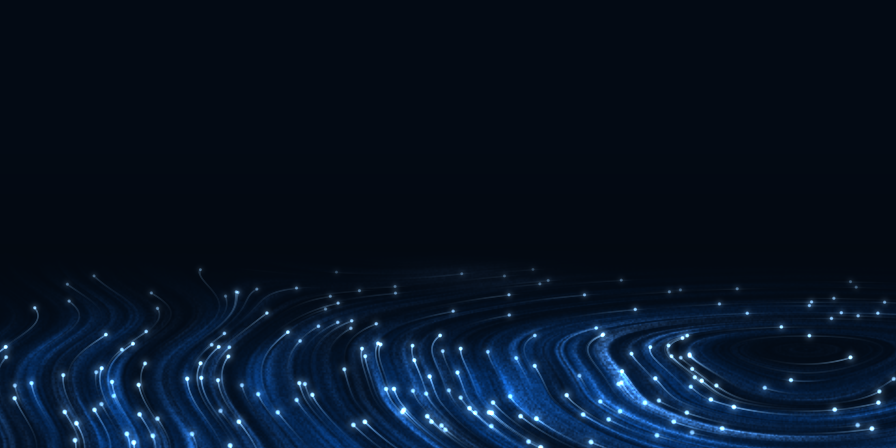
A Shadertoy shader for this background:

```glsl
// Glowing blue fibre streams swirling over a dark plane, tipped with points of light.

const vec3 NIGHT = vec3(0.012, 0.040, 0.080);
const vec3 DEEP_BLUE = vec3(0.012, 0.225, 0.500);
const vec3 SILK = vec3(0.260, 0.430, 0.650);
const vec3 SPARK = vec3(0.620, 0.830, 1.000);
const vec2 EYE = vec2(1.80, 0.22);   // centre of the whirl
const float HORIZON = 0.445;
const int SPARK_COUNT = 210;

float hash(vec2 p) {
    vec3 q = fract(vec3(p.xyx) * 0.1031);
    q += dot(q, q.yzx + 33.33);
    return fract((q.x + q.y) * q.z);
}

float noise(vec2 p) {
    vec2 i = floor(p), f = fract(p);
    f = f * f * (3.0 - 2.0 * f);
    return mix(mix(hash(i), hash(i + vec2(1, 0)), f.x),
               mix(hash(i + vec2(0, 1)), hash(i + vec2(1, 1)), f.x), f.y);
}

float bump(float x, float centre, float width) {
    float t = (x - centre) / width;
    return exp(-t * t);
}

// Radius on the foreshortened whirl: flattened far away, open near the viewer.
float whirlRadius(vec2 p) {
    vec2 d = p - EYE;
    d.y *= mix(2.3, 6.5, smoothstep(-0.12, 0.10, d.y));
    return length(d);
}

// Stream function; its level curves are the fibres.
float stream(vec2 p) {
    float sway = 0.13 * bump(p.y, 0.295, 0.075) + 0.07 * bump(p.y, 0.0, 0.10) - 0.10;
    float leftFlow = p.x - sway - EYE.x;
    return mix(leftFlow, -whirlRadius(p), smoothstep(0.25, 1.0, p.x));
}

// Noise stretched along the fibres, faded where it is too fine to resolve.
float strands(float flow, float along, float frequency, float footprint) {
    float n = noise(vec2(flow * frequency + 400.0, along * 7.0 + frequency));
    return mix(n, 0.5, smoothstep(0.35, 1.1, footprint * frequency));
}

// Fibre light: x is the blue body, y the pale highlights.
vec2 fibres(vec2 p, float flow, float footprint) {
    float broad = strands(flow, p.y, 17.0, footprint);
    float medium = strands(flow, p.y + p.x * 0.4, 58.0, footprint);
    float fine = strands(flow, p.y + p.x * 0.4, 145.0, footprint);
    float grain = noise(p * 240.0);
    float body = 0.16 + 0.55 * broad * broad + 0.75 * broad * medium;
    body *= 0.50 + 0.75 * fine + 0.35 * (grain - 0.5);
    float glint = pow(medium, 3.0) * (0.3 + fine) * (0.6 + 0.8 * grain);
    return vec2(body, glint);
}

// Overall illumination of the plane.
float planeLight(vec2 p, float radius) {
    float light = smoothstep(HORIZON, 0.06, p.y);
    light *= 0.25 + 0.75 * smoothstep(0.08, 0.42, radius);
    light *= 1.0 - 0.55 * bump(p.x, 0.0, 0.5) * smoothstep(0.20, 0.32, p.y);
    light *= 1.0 - 0.35 * bump(p.x, 0.62, 0.16) * bump(p.y, 0.08, 0.12);
    return light * (1.0 - 0.30 * smoothstep(1.5, 2.0, p.x));
}

// One light point with a thin tail following its fibre downwards.
float spark(vec2 p, vec2 tip, float flow, float slope, float seed) {
    float near = 1.0 - tip.y / HORIZON;
    float size = mix(0.0035, 0.0062, near);
    float d = length(p - tip);
    float core = smoothstep(size * 1.25, size * 0.35, d);
    float halo = 0.25 * exp(-d * d / (size * size * 5.0));
    float across = abs(flow - stream(tip)) / slope;
    float tail = smoothstep(0.0032, 0.0006, across) * exp(-d / mix(0.02, 0.06, seed));
    tail *= smoothstep(0.004, -0.008, p.y - tip.y) * step(d, 0.25);
    return (core + halo + 0.55 * tail) * mix(0.25, 1.1, smoothstep(0.0, 0.55, near))
         * (0.55 + 0.45 * seed);
}

float sparks(vec2 p, float flow, float slope) {
    float total = 0.0;
    for (int i = 0; i < SPARK_COUNT; i++) {
        float id = float(i);
        vec2 tip = vec2(hash(vec2(id, 3.7)) * 2.0, hash(vec2(id, 19.3)) * 0.40);
        // Leave the eye, the far left and the near right corner sparse.
        float keep = smoothstep(0.06, 0.30, whirlRadius(tip));
        keep *= 1.0 - 0.8 * smoothstep(0.7, 0.2, tip.x) * smoothstep(0.24, 0.30, tip.y);
        keep *= 1.0 - 0.8 * smoothstep(1.55, 1.8, tip.x) * smoothstep(0.10, 0.04, tip.y);
        if (hash(vec2(id, 41.9)) < keep)
            total += spark(p, tip, flow, slope, hash(vec2(id, 67.1)));
    }
    return total;
}

void mainImage(out vec4 fragColor, in vec2 fragCoord) {
    vec2 p = fragCoord / iResolution.y;
    p.x *= 2.0 * iResolution.y / iResolution.x;
    float flow = stream(p), radius = whirlRadius(p);
    const vec2 STEP = vec2(0.001, 0.0);
    float slope = length(vec2(stream(p + STEP) - flow, stream(p + STEP.yx) - flow)) / STEP.x;
    slope = max(slope, 0.3);
    vec3 colour = NIGHT * mix(0.85, 1.0, smoothstep(0.4, 0.8, p.y));

    if (p.y < HORIZON + 0.03) {
        vec2 fibre = fibres(p, flow, slope / iResolution.y);
        float light = planeLight(p, radius);
        colour += DEEP_BLUE * fibre.x * light;

        // Pale silk on the whirl's rim and along the distant crest.
        float rim = bump(radius, 0.43, 0.12) * smoothstep(1.95, 1.4, p.x);
        float crest = bump(p.x, 1.06, 0.16) * bump(p.y, 0.38, 0.025);
        colour += SILK * (fibre.y * (0.35 * light + 0.85 * rim) + 0.30 * crest * fibre.x);
        colour += SPARK * sparks(p, flow, slope);
    }
    fragColor = vec4(min(colour, 1.0), 1.0);
}
```
